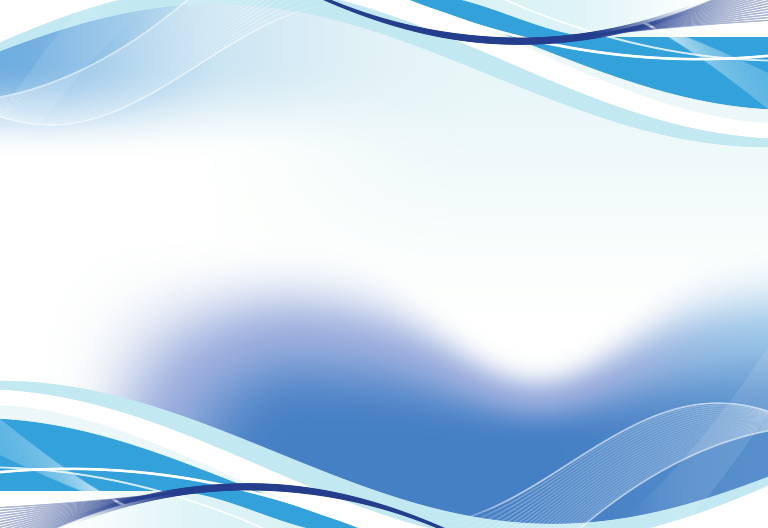
Give the GLSL for this background, as a Shadertoy shader.

```glsl
// Soft blue and white backdrop framed by flowing waves at top and bottom.
// One wave corner is built from cosine and parabola edges, then turned by
// half a circle for the opposite side; line meshes come from loops.

const float PI = 3.14159;
const vec3 WHITE = vec3(0.995, 1.0, 0.995);
const vec3 CYAN = vec3(0.76, 0.91, 0.95);
const vec3 PALE = vec3(0.92, 0.97, 0.975);
const vec3 AZURE = vec3(0.20, 0.635, 0.86);
const vec3 NAVY = vec3(0.14, 0.24, 0.55);

// Coverage of the side where d is negative
float fill(float d) {
    float w = max(fwidth(d), 1e-5);
    return 1.0 - smoothstep(-0.5 * w, 0.5 * w, d);
}

// Coverage of a line with the given half width
float stroke(float d, float halfWidth) {
    float w = max(fwidth(d), 1e-5);
    return 1.0 - smoothstep(halfWidth, halfWidth + w, abs(d));
}

// Blurred colour fields; p.y runs downwards
vec3 backdrop(vec2 p) {
    vec3 mint = vec3(0.91, 0.965, 0.97);
    float mintFade = smoothstep(0.25, 0.6, p.x) * (1.0 - smoothstep(0.1, 0.62, p.y));
    vec3 col = mix(WHITE, mint, mintFade);

    // Sky glow in the upper left
    vec3 sky = mix(vec3(0.44, 0.68, 0.88), vec3(0.80, 0.90, 0.95), smoothstep(0.0, 0.32, p.x));
    float skyFade = (1.0 - smoothstep(0.12, 0.30, p.y)) * (1.0 - smoothstep(0.25, 0.65, p.x));
    col = mix(col, sky, skyFade);

    // Deep blue swell with a white dip right of the centre
    float dip = (p.x - 0.7) / 0.16;
    float start = 0.42 + 0.235 * exp(-dip * dip);
    float depth = smoothstep(start, 0.86, p.y) * smoothstep(0.03, 0.40, p.x);
    vec3 haze = mix(vec3(0.62, 0.69, 0.87), vec3(0.62, 0.78, 0.91), smoothstep(0.75, 1.0, p.x));
    vec3 deep = mix(vec3(0.27, 0.50, 0.77), vec3(0.34, 0.56, 0.80), smoothstep(0.7, 1.0, p.x));
    col = mix(col, haze, smoothstep(0.0, 0.5, depth));
    return mix(col, deep, smoothstep(0.4, 1.0, depth));
}

// Stacked bands; q.y is the distance from the outer edge
vec3 bands(vec3 col, vec2 q) {
    float outer = 0.008 + 0.1355 * (1.0 - cos(PI * (q.x - 0.28) / 0.72));
    float inner = outer - 0.017 - 0.024 * sin(PI * q.x);
    float azureEdge = 0.085 + 0.123 * cos(PI * (max(q.x, 0.36) - 1.03) / 0.677);
    float paleEdge = azureEdge + 0.026 * smoothstep(0.5, 1.0, q.x);
    float topEdge = 0.08 * smoothstep(0.55, 0.78, q.x) - 0.01;

    col = mix(col, CYAN, fill(q.y - outer));
    col = mix(col, WHITE, fill(q.y - inner));
    col = mix(col, PALE, fill(q.y - paleEdge));
    col = mix(col, AZURE, fill(q.y - azureEdge));
    vec3 tip = mix(vec3(0.86, 0.95, 0.97), WHITE, smoothstep(0.7, 0.95, q.x));
    return mix(col, tip, fill(q.y - topEdge));
}

// Navy ribbon, its fan of threads and the white lines
vec3 ribbons(vec3 col, vec2 q) {
    float a = q.x - 0.91, b = q.x - 1.02, c = q.x - 0.677;
    col = mix(col, WHITE, stroke(q.y - 0.112 + 0.771 * a * a, 0.0016));
    col = mix(col, WHITE, 0.8 * stroke(q.y - 0.115 + 0.88 * b * b, 0.0008));

    float ribbon = 0.078 - 1.24 * c * c;
    float open = max(q.x - 0.75, 0.0);
    float run = max(q.x - 0.83, 0.0) / 0.17;
    for (int i = 0; i < 18; i++) {
        float t = float(i) / 17.0;
        float thread = ribbon + 1.44 * t * open * open;
        col = mix(col, NAVY, 0.38 * step(0.75, q.x) * stroke(q.y - thread, 0.0004));
        float ray = 0.04 + mix(0.10, 0.165, t) * pow(run, 1.2);
        col = mix(col, WHITE, 0.22 * step(0.83, q.x) * stroke(q.y - ray, 0.0003));
    }
    float thickness = 0.002 + 0.004 * smoothstep(0.4, 0.65, q.x);
    float solid = 1.0 - smoothstep(0.76, 0.92, q.x);
    return mix(col, NAVY, solid * stroke(q.y - ribbon, thickness));
}

// Fine white veil of lines blended between two curves
vec3 veil(vec3 col, vec2 q) {
    float upper = 0.184 - 0.276 * q.x - 1.955 * q.x * q.x;
    float lower = 0.121 + 0.1155 * cos(PI * (q.x - 0.065) / 0.39);
    float fade = 1.0 - smoothstep(0.32, 0.44, q.x);
    for (int i = 0; i < 24; i++) {
        float t = float(i) / 23.0;
        float edge = i == 0 || i == 23 ? 0.6 : 0.26;
        col = mix(col, WHITE, edge * fade * stroke(q.y - mix(upper, lower, t), 0.0005));
        float cross = mix(0.34, 0.22, t) - 2.2 * q.x + 2.5 * q.x * q.x;
        float crossFade = 1.0 - smoothstep(0.10, 0.20, q.x);
        col = mix(col, WHITE, 0.10 * crossFade * stroke(q.y - cross, 0.0004));
    }
    return col;
}

void mainImage(out vec4 fragColor, in vec2 fragCoord) {
    vec2 uv = fragCoord / iResolution.xy;
    vec2 p = vec2(uv.x, 1.0 - uv.y);
    vec3 col = backdrop(p);

    // Both corners share one design, turned by half a circle
    for (int side = 0; side < 2; side++) {
        vec2 q = side == 0 ? p : 1.0 - p;
        col = bands(col, q);
        col = ribbons(col, q);
        col = veil(col, q);
    }
    fragColor = vec4(col, 1.0);
}
```
